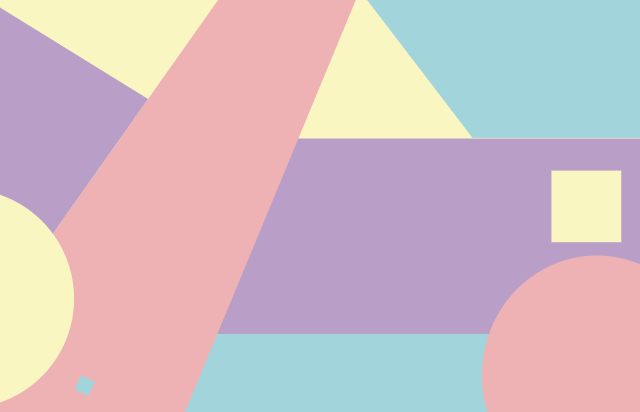
This background is drawn by a WebGL 2 fragment shader. Its source:

```glsl
#version 300 es
precision highp float;
// Flat pastel collage: straight-edged panels, a slanted band, two round
// shapes and two squares. Each is a signed distance, painted back to front
// with one-pixel smooth edges. Lengths are in canvas heights.

uniform vec2 u_resolution;
out vec4 fragColor;

const vec3 PINK   = vec3(0.933, 0.698, 0.706);
const vec3 PURPLE = vec3(0.725, 0.620, 0.780);
const vec3 TEAL   = vec3(0.635, 0.835, 0.859);
const vec3 CREAM  = vec3(0.980, 0.965, 0.760);

// Slanted edges, each given by its lower and upper point
const vec2 BAND_LEFT_LOW   = vec2(0.1293, 0.4343), BAND_LEFT_HIGH  = vec2(0.5293, 1.0);
const vec2 BAND_RIGHT_LOW  = vec2(0.4490, 0.0),    BAND_RIGHT_HIGH = vec2(0.8636, 1.0);
const vec2 CORNER_LOW      = vec2(0.3596, 0.7596), CORNER_HIGH     = vec2(0.0, 0.9818);
const vec2 TRIANGLE_LOW    = vec2(1.1475, 0.6646), TRIANGLE_HIGH   = vec2(0.8909, 1.0);

// Level edges; the small gap leaves a cream hairline
const float SKY_BOTTOM    = 0.6655;
const float MIDDLE_TOP    = 0.6638;
const float MIDDLE_BOTTOM = 0.1895;

const vec2  DISC_CENTER    = vec2(-0.0867, 0.2752);
const float DISC_RADIUS    = 0.2665;
const vec2  OVAL_CENTER    = vec2(1.4485, 0.0889);
const vec2  OVAL_RADII     = vec2(0.2788, 0.2909);
const vec2  SQUARE_CENTER  = vec2(1.4232, 0.4990);
const vec2  SQUARE_HALF    = vec2(0.0848, 0.0869);
const vec2  CHIP_CENTER    = vec2(0.2057, 0.0640);
const vec2  CHIP_HALF      = vec2(0.0188);
const float CHIP_ANGLE     = 0.43;

// Signed distance to a line, negative on its left going from a to b
float lineDist(vec2 p, vec2 a, vec2 b) {
    vec2 dir = normalize(b - a);
    return dot(p - a, vec2(dir.y, -dir.x));
}

float boxDist(vec2 p, vec2 halfSize) {
    vec2 d = abs(p) - halfSize;
    return length(max(d, 0.0)) + min(max(d.x, d.y), 0.0);
}

// First-order distance to an ellipse
float ovalDist(vec2 p, vec2 radii) {
    float k = length(p / radii);
    return k * (k - 1.0) / max(length(p / (radii * radii)), 1e-4);
}

vec2 rotate(vec2 p, float angle) {
    float c = cos(angle), s = sin(angle);
    return vec2(c * p.x - s * p.y, s * p.x + c * p.y);
}

// Paint a colour wherever the distance is negative
void paint(inout vec3 color, vec3 ink, float dist) {
    color = mix(color, ink, clamp(0.5 - dist * u_resolution.y, 0.0, 1.0));
}

void main() {
    vec2 p = gl_FragCoord.xy / u_resolution.y;
    float bandLeft  = lineDist(p, BAND_LEFT_LOW, BAND_LEFT_HIGH);
    float bandRight = lineDist(p, BAND_RIGHT_LOW, BAND_RIGHT_HIGH);
    float corner    = lineDist(p, CORNER_LOW, CORNER_HIGH);
    float triangle  = lineDist(p, TRIANGLE_LOW, TRIANGLE_HIGH);

    // Panels right of the band
    vec3 color = CREAM;
    paint(color, TEAL, max(-triangle, SKY_BOTTOM - p.y));
    paint(color, PURPLE, p.y - MIDDLE_TOP);
    paint(color, TEAL, p.y - MIDDLE_BOTTOM);

    // Slanted band, then the panels on its left
    paint(color, PINK, bandRight);
    paint(color, CREAM, bandLeft);
    paint(color, PURPLE, max(bandLeft, corner));

    // Shapes on top
    paint(color, CREAM, length(p - DISC_CENTER) - DISC_RADIUS);
    paint(color, PINK, ovalDist(p - OVAL_CENTER, OVAL_RADII));
    paint(color, CREAM, boxDist(p - SQUARE_CENTER, SQUARE_HALF));
    paint(color, TEAL, boxDist(rotate(p - CHIP_CENTER, CHIP_ANGLE), CHIP_HALF));

    fragColor = vec4(color, 1.0);
}
```
